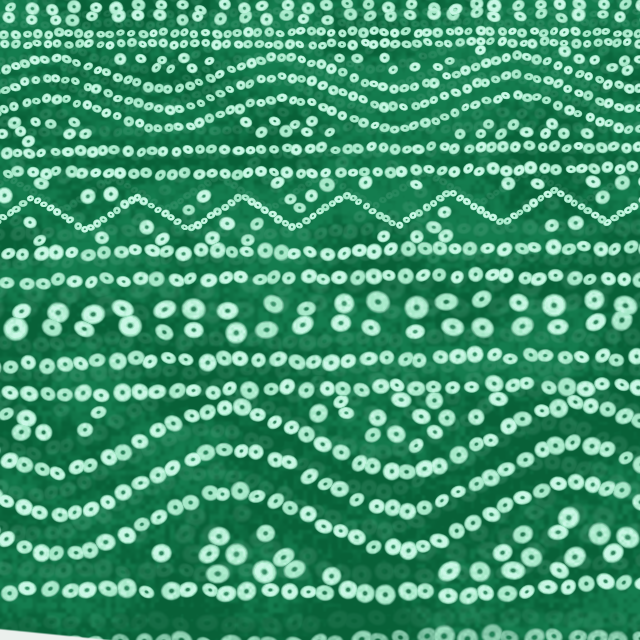
Give the GLSL for this pattern, as a WebGL 1 fragment shader.

```glsl
precision highp float;
uniform vec2 u_resolution;

const vec3 DEEP_GREEN = vec3(0.03, 0.38, 0.22);
const vec3 LIT_GREEN = vec3(0.08, 0.49, 0.31);
const vec3 HALO = vec3(0.47, 0.74, 0.62);
const vec3 MINT = vec3(0.64, 0.91, 0.78);
const vec3 PALE_MINT = vec3(0.79, 0.97, 0.90);
const vec3 TABLE = vec3(0.92, 0.94, 0.93);

// Path shapes: base height, amplitude, period, crest position
const vec4 FAR_WAVE = vec4(0.887, 0.025, 0.365, 0.443);
const vec4 ZIGZAG = vec4(0.672, 0.026, 0.163, 0.378);
const vec4 NEAR_WAVE = vec4(0.314, 0.050, 0.535, 0.362);
const float FAR_STEP = 0.032;
const float NEAR_STEP = 0.064;
const float SAG = 0.016;
const float TILT = 0.014;
const float FILL = 0.46;
const float KEEP = 0.88;
const vec2 GHOST_SHIFT = vec2(0.037, -0.031);
const float GHOST_STRENGTH = 0.22;

float hash(vec2 p) {
  vec3 q = fract(p.xyx * vec3(0.1031, 0.1030, 0.0973));
  q += dot(q, q.yzx + 33.33);
  return fract((q.x + q.y) * q.z);
}

float noise(vec2 p) {
  vec2 i = floor(p), f = fract(p);
  f = f * f * (3.0 - 2.0 * f);
  return mix(mix(hash(i), hash(i + vec2(1, 0)), f.x),
             mix(hash(i + vec2(0, 1)), hash(i + vec2(1, 1)), f.x), f.y);
}

// Tied dot: a soft pale oval with a dark centre
float bead(vec2 d, float radius, vec2 id) {
  float turn = 1.4 * (hash(id + 5.1) - 0.4);
  float c = cos(turn), s = sin(turn);
  d = vec2(c * d.x + s * d.y, c * d.y - s * d.x);
  d.y *= mix(1.0, 1.4, hash(id + 9.7));
  float q = length(d) / (radius * mix(0.92, 1.2, hash(id + 2.3)));
  float body = 1.0 - smoothstep(0.68, 1.15, q);
  float hole = 1.0 - smoothstep(0.1, 0.42, q);
  return mix(0.75, 1.0, hash(id + 7.9)) * body * (1.0 - 0.8 * hole);
}

// Height of a curve; sharp goes from cosine (0) to zigzag (1)
float path(float x, vec4 shape, float sharp) {
  float phase = (x - shape.w) / shape.z;
  float zigzag = 1.0 - 4.0 * abs(fract(phase + 0.5) - 0.5);
  float wave = mix(cos(6.28319 * phase), zigzag, sharp);
  float sag = SAG * (noise(vec2(x * 4.0, shape.x * 370.0)) - 0.5);
  return shape.x + shape.y * wave + (sag + TILT * (x - 0.5)) * (1.2 - shape.x);
}

// Beads strung along a path
float strand(vec2 p, vec4 shape, float sharp, float pitch, float radius) {
  if (abs(p.y - path(p.x, shape, sharp)) > 2.5 * pitch) return 0.0;
  float tone = 0.0;
  for (int i = -1; i <= 1; i++) {
    vec2 id = vec2(floor(p.x / pitch) + float(i), floor(shape.x * 900.0));
    float x = (id.x + 0.5 + 0.3 * (hash(id) - 0.5)) * pitch;
    float y = path(x, shape, sharp) + 0.3 * pitch * (hash(id + 3.3) - 0.5);
    tone = max(tone, bead(p - vec2(x, y), radius, id));
  }
  return tone;
}

vec4 level(float y) { return vec4(y, 0.0, 1.0, 0.0); }

float row(vec2 p, float y, float pitch) {
  return strand(p, level(y), 0.0, pitch, FILL * pitch);
}

// Loose dots filling the space between two paths
float scatter(vec2 p, vec4 low, vec4 high, vec2 margin, float sharp, vec2 cell, float radius) {
  if (p.y < low.x - low.y || p.y > high.x + high.y) return 0.0;
  float tone = 0.0;
  for (int j = -1; j <= 1; j++) {
    for (int i = -1; i <= 1; i++) {
      float line = floor(p.y / cell.y) + float(j);
      float stagger = 0.5 * mod(line, 2.0);
      vec2 id = vec2(floor(p.x / cell.x - stagger) + float(i), line);
      vec2 jitter = 0.4 * (vec2(hash(id + 1.7), hash(id + 4.9)) - 0.5);
      vec2 c = (id + vec2(stagger, 0.0) + 0.5 + jitter) * cell;
      bool inside = c.y > path(c.x, low, sharp) + margin.x && c.y < path(c.x, high, sharp) - margin.y;
      if (inside && hash(id + 8.2) < KEEP) tone = max(tone, bead(p - c, radius, id));
    }
  }
  return tone;
}

float pattern(vec2 p) {
  // Straight rows, growing towards the bottom
  float t = max(row(p, 0.948, 0.0165), row(p, 0.932, 0.0165));
  t = max(t, max(row(p, 0.766, 0.019), row(p, 0.732, 0.020)));
  t = max(t, max(row(p, 0.609, 0.025), row(p, 0.564, 0.026)));
  t = max(t, max(row(p, 0.436, 0.028), row(p, 0.393, 0.029)));
  t = max(t, max(row(p, 0.078, 0.031), 0.6 * row(p, 0.001, 0.034)));
  // Double rows of wide-set dots
  for (int i = 0; i < 2; i++) {
    float k = float(i);
    t = max(t, strand(p, level(0.990 - 0.016 * k), 0.0, 0.033, 0.010));
    t = max(t, strand(p, level(0.521 - 0.034 * k), 0.0, 0.056, 0.0165));
  }
  // Triple waves and the fine zigzag
  for (int i = 0; i < 3; i++) {
    vec4 drop = vec4(float(i), 0.0, 0.0, 0.0);
    t = max(t, strand(p, FAR_WAVE - FAR_STEP * drop, 0.2, 0.016, 0.0078));
    t = max(t, strand(p, NEAR_WAVE - NEAR_STEP * drop, 0.2, 0.026, 0.0135));
  }
  t = max(t, strand(p, ZIGZAG, 1.0, 0.0105, 0.0065));
  // Clusters in the hollows
  vec4 farBase = FAR_WAVE - vec4(2.0 * FAR_STEP, 0, 0, 0);
  vec4 nearBase = NEAR_WAVE - vec4(2.0 * NEAR_STEP, 0, 0, 0);
  t = max(t, scatter(p, FAR_WAVE, level(0.932), vec2(0.020, 0.012), 0.2, vec2(0.034, 0.015), 0.009));
  t = max(t, scatter(p, level(0.766), farBase, vec2(0.015, 0.025), 0.2, vec2(0.034, 0.016), 0.0095));
  t = max(t, scatter(p, ZIGZAG, level(0.732), vec2(0.025, 0.015), 1.0, vec2(0.045, 0.022), 0.011));
  t = max(t, scatter(p, level(0.609), ZIGZAG, vec2(0.018, 0.025), 1.0, vec2(0.045, 0.022), 0.011));
  t = max(t, scatter(p, NEAR_WAVE, level(0.393), vec2(0.038, 0.020), 0.2, vec2(0.050, 0.026), 0.014));
  return max(t, scatter(p, level(0.078), nearBase, vec2(0.025, 0.055), 0.2, vec2(0.058, 0.030), 0.0165));
}

void main() {
  vec2 p = gl_FragCoord.xy / u_resolution.y;
  // Cloth with soft folds, grain and a faint layer showing through
  float shade = 0.6 * noise(p * vec2(7.0, 16.0)) + 0.4 * noise(p * 130.0);
  vec3 color = mix(DEEP_GREEN, LIT_GREEN, smoothstep(0.25, 0.8, shade + 0.15 * (p.y - 0.5)));
  color = mix(color, HALO, GHOST_STRENGTH * pattern(p + GHOST_SHIFT));
  // Undyed dots with uneven bleeding
  float tone = pattern(p) * (0.88 + 0.24 * noise(p * 220.0));
  color = mix(color, HALO, smoothstep(0.0, 0.5, tone));
  color = mix(color, MINT, smoothstep(0.4, 0.72, tone));
  color = mix(color, PALE_MINT, smoothstep(0.72, 0.98, tone));
  // Table beyond the hem
  float hem = 0.017 - 0.1 * p.x;
  color = mix(color, TABLE, 1.0 - smoothstep(hem - 0.002, hem + 0.002, p.y));
  gl_FragColor = vec4(color, 1.0);
}
```
